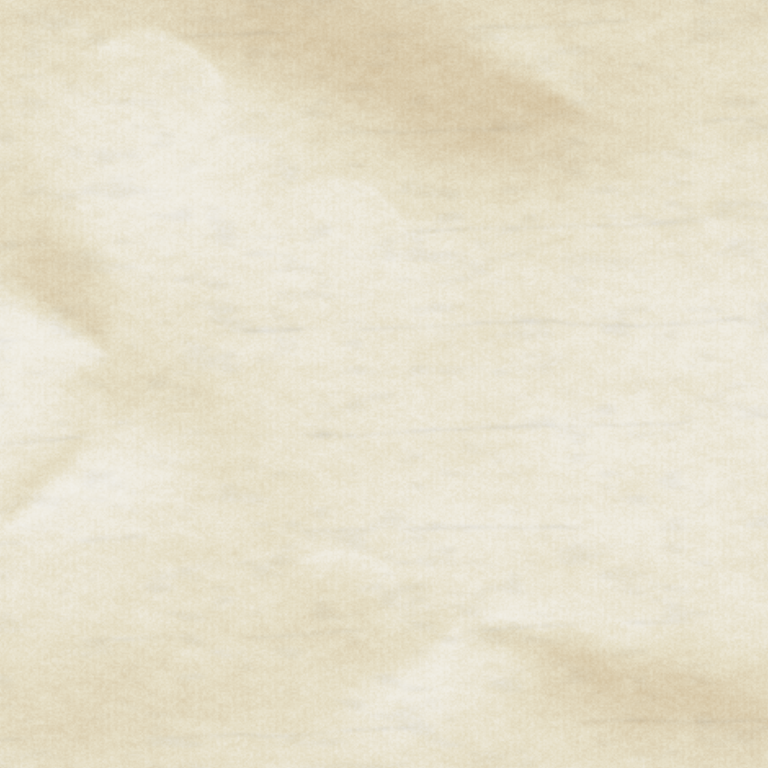
Write a three.js fragment shader that draws this texture.

```glsl
// Aged cream paper with soft folds, faint laid lines and fine fibre grain.
varying vec2 vUv;

const vec3 TAN = vec3(0.85, 0.79, 0.665);
const vec3 CREAM = vec3(0.90, 0.87, 0.772);
const vec3 IVORY = vec3(0.943, 0.931, 0.892);
const vec3 GREY_STAIN = vec3(0.040, 0.037, 0.026);

float hash(vec2 cell) {
  vec3 h = fract(vec3(cell.xyx) * 0.1031);
  h += dot(h, h.yzx + 33.33);
  return fract((h.x + h.y) * h.z);
}

float noise(vec2 p) {
  vec2 cell = floor(p);
  vec2 f = fract(p);
  f = f * f * (3.0 - 2.0 * f);
  float low = mix(hash(cell), hash(cell + vec2(1.0, 0.0)), f.x);
  float high = mix(hash(cell + vec2(0.0, 1.0)), hash(cell + 1.0), f.x);
  return mix(low, high, f.y);
}

// Layered noise centred on zero
float fbm(vec2 p) {
  float sum = 0.0;
  float gain = 0.5;
  for (int i = 0; i < 5; i++) {
    sum += gain * (noise(p) - 0.5);
    p = p * 2.03 + 17.3;
    gain *= 0.5;
  }
  return sum;
}

vec2 turn(vec2 p, float angle) {
  float c = cos(angle);
  float s = sin(angle);
  return vec2(c * p.x + s * p.y, c * p.y - s * p.x);
}

// Soft oval of light or shade
float oval(vec2 p, vec2 centre, vec2 size, float angle) {
  vec2 q = turn(p - centre, angle) / size;
  return exp(-dot(q, q));
}

// Crease: crisp at its tip, widening along its angle, lit on the left side
float fold(vec2 p, vec2 tip, float angle, float reach, float spread) {
  vec2 q = turn(p - tip, angle);
  float along = max(q.x / reach, 0.0);
  float side = clamp(q.y / (0.004 + 0.13 * max(q.x, 0.0)), -1.0, 1.0);
  float across = q.y / (spread * (0.2 + along));
  float fade = smoothstep(0.0, 0.12, along) * (1.0 - smoothstep(0.3, 1.2, along));
  return side * exp(-across * across) * fade;
}

// Domed ridge: crisp along its upper rim, fading inward
float arch(vec2 p, vec2 centre, vec2 size, float angle) {
  vec2 q = turn(p - centre, angle) / size;
  float inside = 1.0 - length(q);
  float upper = smoothstep(0.0, 0.7, q.y);
  return upper * smoothstep(-0.06, 0.1, inside) * exp(-2.5 * max(inside, 0.0));
}

float broadShade(vec2 p) {
  float tone = 0.66 - 0.26 * smoothstep(0.76, 1.0, p.y);
  tone -= 0.44 * oval(p, vec2(0.50, 0.90), vec2(0.36, 0.095), -0.42);
  tone -= 0.22 * oval(p, vec2(0.66, 0.82), vec2(0.15, 0.06), 0.2);
  tone -= 0.32 * oval(p, vec2(0.05, 0.69), vec2(0.06, 0.15), 0.45);
  tone -= 0.26 * oval(p, vec2(0.24, 0.46), vec2(0.14, 0.06), -0.5);
  tone -= 0.30 * oval(p, vec2(0.12, 0.07), vec2(0.40, 0.10), 0.1);
  tone -= 0.38 * oval(p, vec2(0.88, 0.09), vec2(0.25, 0.10), -0.1);
  tone -= 0.20 * oval(p, vec2(0.43, 0.215), vec2(0.08, 0.045), -0.4);
  tone += 0.22 * oval(p, vec2(0.18, 0.84), vec2(0.15, 0.13), -0.6);
  tone += 0.17 * oval(p, vec2(0.32, 0.70), vec2(0.28, 0.10), -0.3);
  tone += 0.20 * oval(p, vec2(0.90, 0.62), vec2(0.20, 0.11), -0.5);
  tone += 0.18 * oval(p, vec2(0.84, 0.36), vec2(0.32, 0.16), 0.0);
  tone += 0.25 * oval(p, vec2(0.03, 0.50), vec2(0.12, 0.09), 0.2);
  tone += 0.20 * oval(p, vec2(0.15, 0.35), vec2(0.16, 0.06), 0.5);
  tone += 0.32 * oval(p, vec2(0.59, 0.12), vec2(0.13, 0.06), 0.3);
  return tone;
}

float creases(vec2 p) {
  float tone = 0.30 * fold(p, vec2(0.15, 0.54), 2.64, 0.24, 0.13);
  tone -= 0.28 * fold(p, vec2(0.0, 0.31), 0.68, 0.27, 0.08);
  tone += 0.34 * fold(p, vec2(0.61, 0.20), -0.22, 0.46, 0.10);
  tone += 0.20 * fold(p, vec2(0.61, 0.20), 3.8, 0.24, 0.09);
  tone -= 0.30 * fold(p, vec2(0.78, 0.855), 2.65, 0.24, 0.08);
  tone -= 0.18 * fold(p, vec2(0.91, 0.725), -0.35, 0.16, 0.07);
  tone += 0.42 * arch(p, vec2(0.19, 0.87), vec2(0.10, 0.095), -0.35);
  tone += 0.24 * arch(p, vec2(0.45, 0.70), vec2(0.08, 0.065), -0.2);
  tone += 0.32 * arch(p, vec2(0.45, 0.225), vec2(0.075, 0.065), -0.3);
  return tone;
}

// Broken, slightly rising lines across the sheet
float chainLines(vec2 p) {
  float row = (p.y - 0.03 * p.x + 0.022 * fbm(p * vec2(6.0, 9.0)) + 0.03) / 0.13;
  float gap = abs(fract(row) - 0.5) * 0.13;
  float broken = smoothstep(0.3, 0.8, noise(vec2(p.x * 14.0, floor(row) * 7.0 + 3.0)));
  return broken * exp(-gap * gap / 0.000012) * (0.4 + 1.2 * noise(p * vec2(90.0, 200.0)));
}

void main() {
  vec2 warp = vec2(fbm(vUv * 5.0), fbm(vUv * 5.0 + 41.0));
  float tone = broadShade(vUv + 0.06 * warp) + creases(vUv + 0.035 * warp);

  // Mottling, vertical ribs and fibre grain
  float mottle = fbm(vUv * vec2(11.0, 22.0) + 5.0);
  float fibres = fbm(vUv * vec2(55.0, 100.0));
  float grain = noise(vUv * vec2(290.0, 360.0)) + noise(vUv * 470.0 + 9.0) - 1.0;
  float ribs = sin(vUv.x * 690.0 + 2.0 * noise(vUv * 12.0));
  tone += 0.30 * mottle + 0.34 * fibres + 0.20 * grain + 0.028 * ribs;
  tone = min(tone, 0.9 + 0.6 * (tone - 0.9));

  vec3 colour = tone < 0.5 ? mix(TAN, CREAM, tone * 2.0) : mix(CREAM, IVORY, tone * 2.0 - 1.0);
  float stain = smoothstep(0.02, 0.35, fbm(vUv * vec2(24.0, 60.0) + 70.0));
  colour -= GREY_STAIN * (0.55 * stain + 0.55 * chainLines(vUv));
  gl_FragColor = vec4(clamp(colour, 0.0, 1.0), 1.0);
}
```
